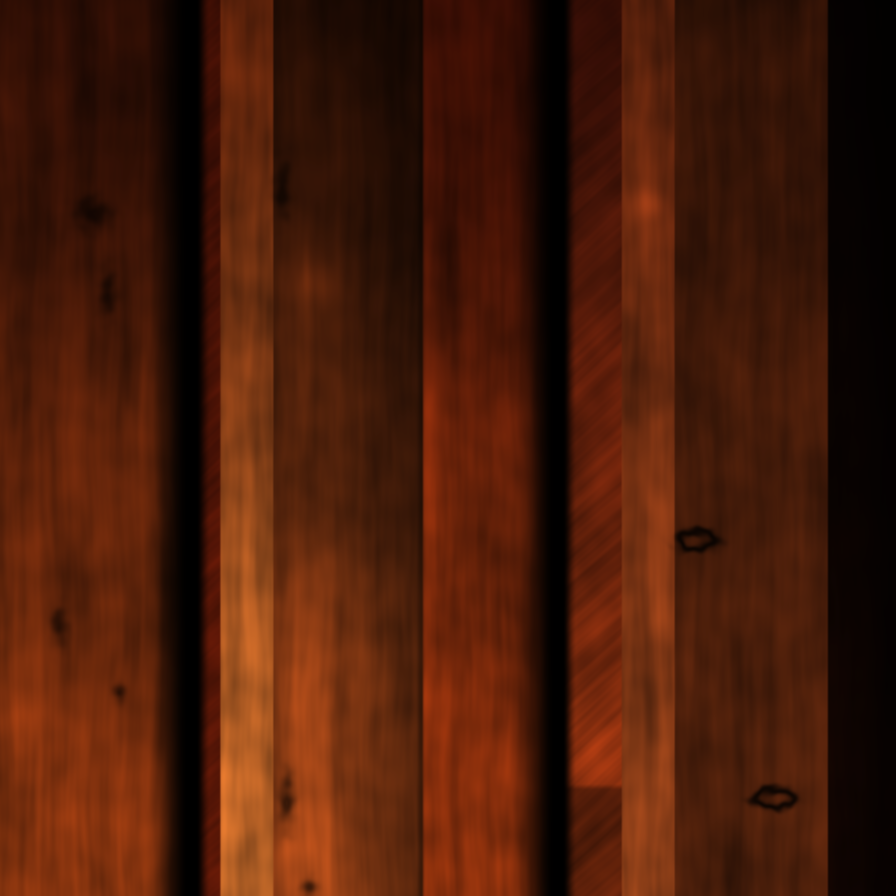
Write a Shadertoy shader that draws this texture.

```glsl
// Dim wall of vertical wooden planks and battens with deep grooves, grain and knots.

#define PLANKS 9
#define SPOTS 9
#define RING_KNOTS 2
#define EDGE_SOFTNESS 0.0016
#define GRAIN_STRENGTH 0.36
#define BLOTCH_STRENGTH 0.55
#define SIDE_TILT 0.9
#define SPLICE_HEIGHT 0.122
#define GROOVE_A 0.217
#define GROOVE_B 0.626

// Left edge of each plank, with its colour at the foot and at the top.
const float LEFT[PLANKS] = float[](-0.1, 0.219, 0.246, 0.305, 0.472, 0.628, 0.694, 0.753, 0.924);
const vec3 FOOT[PLANKS] = vec3[](
    vec3(0.52, 0.20, 0.055), vec3(0.36, 0.09, 0.025), vec3(0.76, 0.41, 0.16),
    vec3(0.56, 0.24, 0.08), vec3(0.58, 0.20, 0.05), vec3(0.58, 0.20, 0.06),
    vec3(0.56, 0.25, 0.095), vec3(0.32, 0.13, 0.045), vec3(0.07, 0.02, 0.008));
const vec3 TOP[PLANKS] = vec3[](
    vec3(0.17, 0.05, 0.015), vec3(0.22, 0.05, 0.015), vec3(0.34, 0.12, 0.035),
    vec3(0.13, 0.045, 0.012), vec3(0.20, 0.045, 0.012), vec3(0.20, 0.05, 0.02),
    vec3(0.36, 0.13, 0.045), vec3(0.19, 0.07, 0.022), vec3(0.02, 0.006, 0.003));

// Knots and stains: centre and radii; the first RING_KNOTS are hollow.
const vec4 SPOT[SPOTS] = vec4[](
    vec4(0.777, 0.397, 0.023, 0.012), vec4(0.865, 0.109, 0.023, 0.012),
    vec4(0.066, 0.300, 0.010, 0.026), vec4(0.133, 0.227, 0.008, 0.011),
    vec4(0.120, 0.670, 0.010, 0.030), vec4(0.105, 0.762, 0.025, 0.020),
    vec4(0.320, 0.105, 0.009, 0.034), vec4(0.315, 0.790, 0.010, 0.035),
    vec4(0.346, 0.010, 0.009, 0.011));

vec2 hashGradient(vec2 cell) {
    float angle = 6.2832 * fract(sin(dot(cell, vec2(127.1, 311.7))) * 43758.5);
    return vec2(cos(angle), sin(angle));
}

float gradientNoise(vec2 p) {
    vec2 i = floor(p), f = fract(p);
    vec2 u = f * f * f * (f * (f * 6.0 - 15.0) + 10.0);
    vec2 e = vec2(1.0, 0.0);
    float low = mix(dot(hashGradient(i), f), dot(hashGradient(i + e), f - e), u.x);
    float high = mix(dot(hashGradient(i + e.yx), f - e.yx),
                     dot(hashGradient(i + 1.0), f - 1.0), u.x);
    return mix(low, high, u.y);
}

// Long fibres running along y, from broad streaks to fine lines.
float grain(vec2 p) {
    p.x += 0.008 * gradientNoise(p * vec2(9.0, 5.0));
    return 0.7 * gradientNoise(p * vec2(38.0, 2.2))
         + 0.5 * gradientNoise(p * vec2(85.0, 4.0) + 17.0)
         + 0.25 * gradientNoise(p * vec2(170.0, 14.0) + 41.0);
}

// Cloudy wear.
float blotches(vec2 p) {
    return 0.6 * gradientNoise(p * vec2(8.0, 5.0))
         + 0.4 * gradientNoise(p * vec2(19.0, 13.0) + 7.0)
         + 0.25 * gradientNoise(p * vec2(45.0, 32.0) + 23.0);
}

vec3 plankColor(int index, vec2 uv) {
    bool isSide = index == 1 || index == 5;
    vec2 fibre = isSide ? vec2(uv.y - SIDE_TILT * uv.x, uv.x) : uv;
    vec2 shift = vec2(3.7, 5.3) * float(index);
    float tone = 1.0 + GRAIN_STRENGTH * grain(fibre + shift)
                     + BLOTCH_STRENGTH * blotches(uv + shift);
    if (index == 5) tone *= mix(0.65, 1.0, smoothstep(-0.004, 0.004, uv.y - SPLICE_HEIGHT));
    if (index == 3) tone *= 1.0 - 0.3 * smoothstep(0.36, 0.47, uv.x);
    if (index == 4) tone *= 1.0 + 0.15 * smoothstep(0.50, 0.475, uv.x);
    if (index == 8) tone *= 1.0 - 0.6 * smoothstep(0.924, 1.0, uv.x);
    float height = smoothstep(-0.15, 1.1, uv.y + 0.12 * gradientNoise(uv * vec2(6.0, 3.0) + shift));
    return mix(FOOT[index], TOP[index], height) * max(tone, 0.0);
}

// Wide shadow on the left of a groove, sharp shadow on its right.
float grooveLight(float offset) {
    return smoothstep(0.12, 1.0, max(-offset / 0.06, offset / 0.018));
}

void mainImage(out vec4 fragColor, in vec2 fragCoord) {
    vec2 uv = fragCoord / iResolution.xy;

    // Planks, layered from left to right
    vec3 color = vec3(0.0);
    for (int i = 0; i < PLANKS; i++) {
        float cover = smoothstep(-EDGE_SOFTNESS, EDGE_SOFTNESS, uv.x - LEFT[i]);
        if (cover > 0.0) color = mix(color, plankColor(i, uv), cover);
    }

    // Knots and stains
    for (int i = 0; i < SPOTS; i++) {
        float d = length((uv - SPOT[i].xy) / SPOT[i].zw) + 0.5 * gradientNoise(uv * 70.0);
        float rim = d - 0.8;
        float stain = i < RING_KNOTS ? exp(-7.0 * rim * rim) : 0.8 * exp(-1.3 * d * d);
        color *= 1.0 - 0.8 * stain;
    }

    // Pale knots on the second batten and the middle plank
    color *= 1.0 + 0.35 * exp(-dot((uv - vec2(0.722, 0.772)) * 48.0, (uv - vec2(0.722, 0.772)) * 70.0));
    color *= 1.0 + 0.5 * exp(-dot((uv - vec2(0.342, 0.69)) * 30.0, (uv - vec2(0.342, 0.69)) * 40.0));

    // Grooves and the seam beside the middle plank
    color *= grooveLight(uv.x - GROOVE_A) * grooveLight(uv.x - GROOVE_B);
    color *= 1.0 - 0.3 * smoothstep(0.006, 0.0, abs(uv.x - 0.470));

    fragColor = vec4(clamp(color, 0.0, 1.0), 1.0);
}
```
